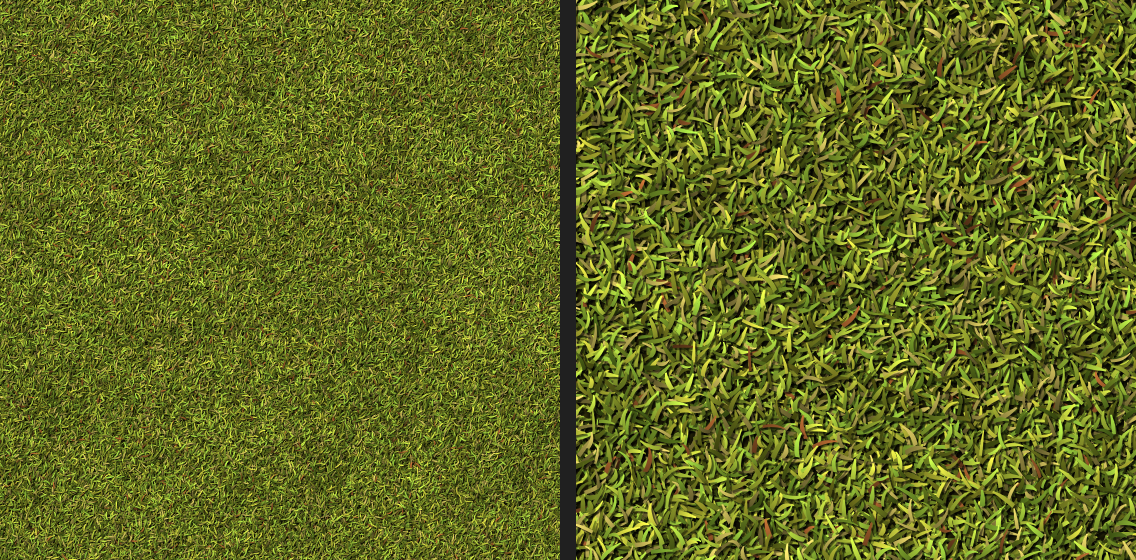
Left, the full canvas; right, a detail of the centre.
A Shadertoy shader for this texture:

```glsl
// A closely mown lawn seen from above: short, curved grass blades in the sun.
// Blades are scattered on several rotated grids, painted from the soil upwards;
// each one first casts a small shadow on whatever lies below it.

const int LAYERS = 8;
const float CELL = 0.0091;

// Integer hash (PCG) giving three values in 0..1
vec3 hash3(vec2 cell, int seed) {
    uvec3 v = uvec3(ivec3(ivec2(floor(cell)), seed)) * 1664525u + 1013904223u;
    v.x += v.y * v.z; v.y += v.z * v.x; v.z += v.x * v.y;
    v ^= v >> 16u;
    v.x += v.y * v.z; v.y += v.z * v.x; v.z += v.x * v.y;
    return vec3(v >> 8u) / 16777216.0;
}

float valueNoise(vec2 p, int seed) {
    vec2 i = floor(p), f = fract(p);
    f = f * f * (3.0 - 2.0 * f);
    float low = mix(hash3(i, seed).x, hash3(i + vec2(1, 0), seed).x, f.x);
    float high = mix(hash3(i + vec2(0, 1), seed).x, hash3(i + vec2(1, 1), seed).x, f.x);
    return mix(low, high, f.y);
}

mat2 rotation(float angle) {
    float c = cos(angle), s = sin(angle);
    return mat2(c, s, -s, c);
}

// Coverage of a tapered, bent blade lying along x
float bladeMask(vec2 p, float halfLength, float halfWidth, float bend, float soft) {
    float t = p.x / halfLength;
    float across = abs(p.y + bend * (t * t - 0.4));
    float taper = halfWidth * (1.0 - 0.55 * smoothstep(-0.2, 1.0, t));
    float side = clamp(0.5 + (taper - across) / soft, 0.0, 1.0);
    float ends = clamp(0.5 + (halfLength - abs(p.x)) / soft, 0.0, 1.0);
    return side * ends;
}

// Sunlit greens, with some dry straw and a few reddish dead leaves
vec3 bladeColor(vec3 rnd, float height) {
    float tone = clamp(rnd.x * 0.85 + height * 0.15, 0.0, 1.0);
    vec3 green = mix(vec3(0.18, 0.21, 0.03), vec3(0.82, 0.92, 0.28), tone);
    green.r *= 0.84 + 0.3 * rnd.z;
    vec3 straw = vec3(0.88, 0.81, 0.39) * (0.45 + 0.55 * rnd.x);
    vec3 dead = vec3(0.74, 0.43, 0.20) * (0.5 + 0.5 * rnd.x);
    vec3 color = mix(green, straw, step(0.85, rnd.y));
    return mix(color, dead, step(0.98, rnd.y));
}

void mainImage(out vec4 fragColor, in vec2 fragCoord) {
    vec2 uv = fragCoord / iResolution.y;
    float pixel = 1.0 / iResolution.y;

    // Dark soil and thatch
    vec3 color = mix(vec3(0.05, 0.05, 0.01), vec3(0.19, 0.18, 0.04),
                     valueNoise(uv * 260.0, 91));

    for (int layer = 0; layer < LAYERS; layer++) {
        float height = float(layer) / float(LAYERS - 1);
        mat2 turn = rotation(float(layer) * 1.3 + 0.4);
        vec2 grid = turn * uv / CELL + float(layer) * 17.37;

        for (int y = -1; y <= 1; y++)
        for (int x = -1; x <= 1; x++) {
            vec2 cell = floor(grid) + vec2(x, y);
            vec3 place = hash3(cell, layer * 3);
            vec3 shape = hash3(cell, layer * 3 + 1);
            vec3 tint = hash3(cell, layer * 3 + 2);

            // Offset from the blade centre, turned back to canvas axes
            vec2 offset = (grid - cell - place.xy) * turn * CELL;

            // Slight preference for upright blades leaning right
            float lean = place.z * 2.0 - 1.0;
            float angle = 1.2 + 1.5708 * lean * (0.6 + 0.4 * abs(lean));
            mat2 align = rotation(-angle);
            float halfLength = mix(0.0035, 0.0078, shape.x);
            float halfWidth = mix(0.0008, 0.0015, shape.y);
            float bend = (shape.z - 0.5) * 0.0036;

            // Shadow falls to the lower right
            vec2 below = align * (offset - vec2(0.0013, -0.0013));
            float shadow = bladeMask(below, halfLength, halfWidth, bend, pixel * 1.4);
            color *= 1.0 - 0.5 * shadow;

            // Blade, brighter towards its tip
            vec2 local = align * offset;
            float blade = bladeMask(local, halfLength, halfWidth, bend, pixel);
            float shine = 1.0 + 0.16 * clamp(local.x / halfLength, -1.0, 1.0);
            color = mix(color, bladeColor(tint, height) * shine, blade);
        }
    }

    // Gentle clumps and broad patches of light
    float clumps = valueNoise(uv * 48.0, 71) - 0.5;
    float patches = valueNoise(uv * 7.0, 72) - 0.5;
    color *= 1.0 + 0.22 * clumps + 0.09 * patches;
    fragColor = vec4(clamp(color, 0.0, 1.0), 1.0);
}
```
